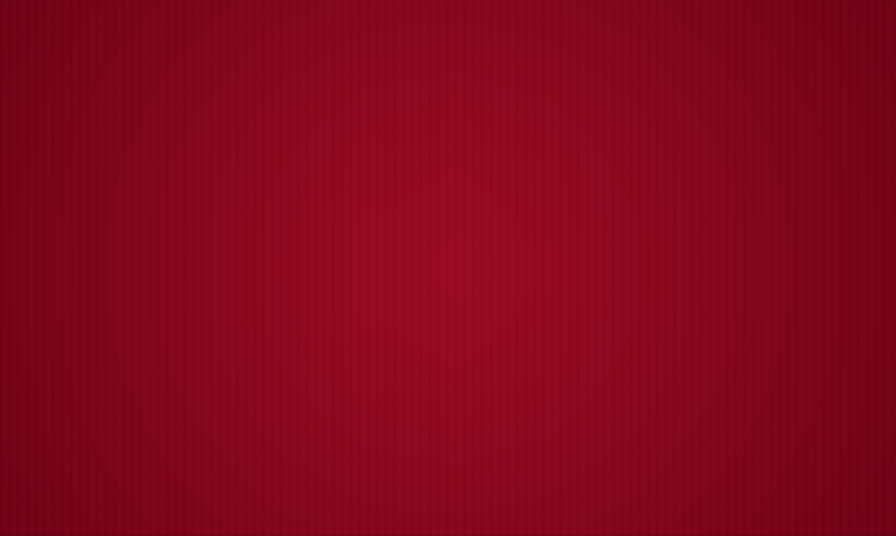
Write a Shadertoy shader that draws this background.

```glsl
// Deep red backdrop with fine vertical pinstripes and a soft round central glow.

const vec3 GLOW_COLOR = vec3(0.602, 0.043, 0.138);
const vec3 EDGE_COLOR = vec3(0.436, 0.010, 0.085);
const vec2 GLOW_CENTER = vec2(0.5, 0.5);   // fraction of the canvas
const float GLOW_RADIUS = 0.583;           // in canvas widths
const float GLOW_FALLOFF = 1.15;
const float STRIPE_COUNT = 102.4;          // stripes across the width
const float STRIPE_PHASE = 0.1;            // offset in stripe periods
const float STRIPE_DEPTH = 0.070;          // relative darkening of a line
const float STRIPE_SHARPNESS = 3.0;        // higher gives thinner lines
const float STRIPE_MEAN = 0.3125;          // average of the line profile
const float BASE_LINE_HEIGHT = 0.006;      // dark rim, in canvas heights
const float BASE_LINE_DEPTH = 0.10;
const float TAU = 6.2831853;

// Radial gradient, circular regardless of the canvas proportions.
vec3 radialGlow(vec2 uv, float aspect) {
    vec2 offset = (uv - GLOW_CENTER) * vec2(1.0, 1.0 / aspect);
    float reach = clamp(length(offset) / GLOW_RADIUS, 0.0, 1.0);
    return mix(GLOW_COLOR, EDGE_COLOR, pow(reach, GLOW_FALLOFF));
}

// Thin soft dark lines that fade out when too fine to resolve.
float pinstripes(float x, float pixelWidth) {
    float wave = 0.5 + 0.5 * cos(TAU * (x * STRIPE_COUNT - STRIPE_PHASE));
    float line = pow(max(wave, 0.0), STRIPE_SHARPNESS) - STRIPE_MEAN;
    float visibility = 1.0 - smoothstep(0.25, 0.5, pixelWidth * STRIPE_COUNT);
    return 1.0 - STRIPE_DEPTH * line * visibility;
}

// Thin shadow along the bottom border.
float baseShadow(float y) {
    return 1.0 - BASE_LINE_DEPTH * (1.0 - smoothstep(0.0, BASE_LINE_HEIGHT, y));
}

void mainImage(out vec4 fragColor, in vec2 fragCoord) {
    vec2 uv = fragCoord / iResolution.xy;
    float aspect = iResolution.x / iResolution.y;

    vec3 color = radialGlow(uv, aspect);
    color *= pinstripes(uv.x, 1.0 / iResolution.x);
    color *= baseShadow(uv.y);

    fragColor = vec4(color, 1.0);
}
```
